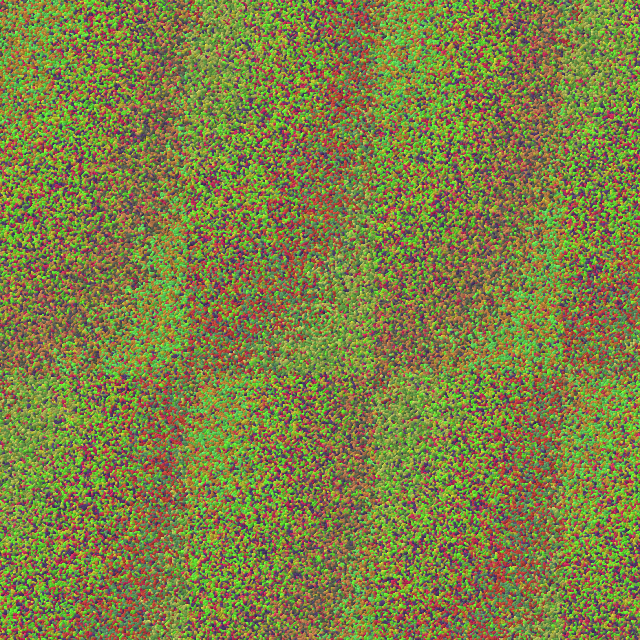
Reproduce this texture procedurally as a WebGL 1 fragment shader.

```glsl
precision highp float;
uniform vec2 u_resolution;

vec3 hash3(vec2 p) {
  vec3 q = fract(p.xyx * vec3(0.1031, 0.1030, 0.0973));
  q += dot(q, q.yxz + 33.33);
  return fract((q.xxy + q.yzz) * q.zyx);
}

// Saturated mixture: green, yellow, crimson and navy grains
vec3 mixedColour(float pick) {
  vec3 bright = mix(vec3(0.36, 0.82, 0.18), vec3(0.66, 0.67, 0.18), step(0.31, pick));
  vec3 dark = mix(vec3(0.71, 0.16, 0.33), vec3(0.30, 0.22, 0.41), step(0.76, pick));
  return mix(bright, dark, step(0.55, pick));
}

// Colour of one grain, set by its place in the checkered tiles
vec3 grainColour(vec2 centre, vec3 rnd) {
  vec2 tile = vec2(centre.x, 1.0 - centre.y) / vec2(0.293, 0.586);
  float odd = mod(floor(tile.x) + floor(tile.y), 2.0);

  // Loose elliptical bands spread from the upper left corner of each tile
  float phase = fract(length(fract(tile)) - 0.06 + (rnd.x - 0.5) * 0.24);
  float light = 0.84 * (1.0 - smoothstep(0.05, 0.62, phase));
  float deep = 0.76 * smoothstep(0.46, 0.95, phase);

  float second = step(0.50, rnd.y);
  vec3 lightColour = mix(
    mix(vec3(0.34, 0.75, 0.33), vec3(0.68, 0.47, 0.20), second),
    mix(vec3(0.62, 0.65, 0.31), vec3(0.36, 0.55, 0.25), second), odd);
  vec3 deepColour = mix(
    mix(vec3(0.68, 0.45, 0.29), vec3(0.34, 0.36, 0.30), second),
    mix(vec3(0.70, 0.26, 0.21), vec3(0.33, 0.53, 0.36), second), odd);

  vec3 colour = mixedColour(rnd.y);
  colour = mix(colour, lightColour, step(rnd.z, light));
  return mix(colour, deepColour, step(rnd.z, deep));
}

void main() {
  vec2 uv = gl_FragCoord.xy / u_resolution;
  // Layered sines bend the grains into short worms
  vec2 p = uv * 290.0;
  p += 0.25 * sin(p.yx * 1.3 + 1.7 * sin(p * 0.47));
  vec2 cell = floor(p);

  // Cellular grains with softly blended borders and slanted shading
  vec3 sum = vec3(0.0);
  float total = 0.0;
  for (int j = -1; j <= 1; j++) {
    for (int i = -1; i <= 1; i++) {
      vec2 id = cell + vec2(float(i), float(j));
      vec2 centre = id + hash3(id + 7.0).xy;
      vec3 rnd = hash3(id + 251.0);
      vec2 offset = p - centre;
      float weight = exp(-9.0 * dot(offset, offset));
      float shade = 0.85 + 0.30 * rnd.x + 0.38 * dot(offset, vec2(-0.6, 0.8));
      sum += weight * shade * grainColour(centre / 290.0, rnd);
      total += weight;
    }
  }
  vec3 colour = sum / max(total, 1e-6);

  // Faint concentric ripples at the middle
  float d = length(uv - 0.5);
  colour += vec3(-0.14, 0.13, 0.04) * sin(d * 900.0) * exp(-600.0 * d * d);

  gl_FragColor = vec4(clamp(colour, 0.0, 1.0), 1.0);
}
```
